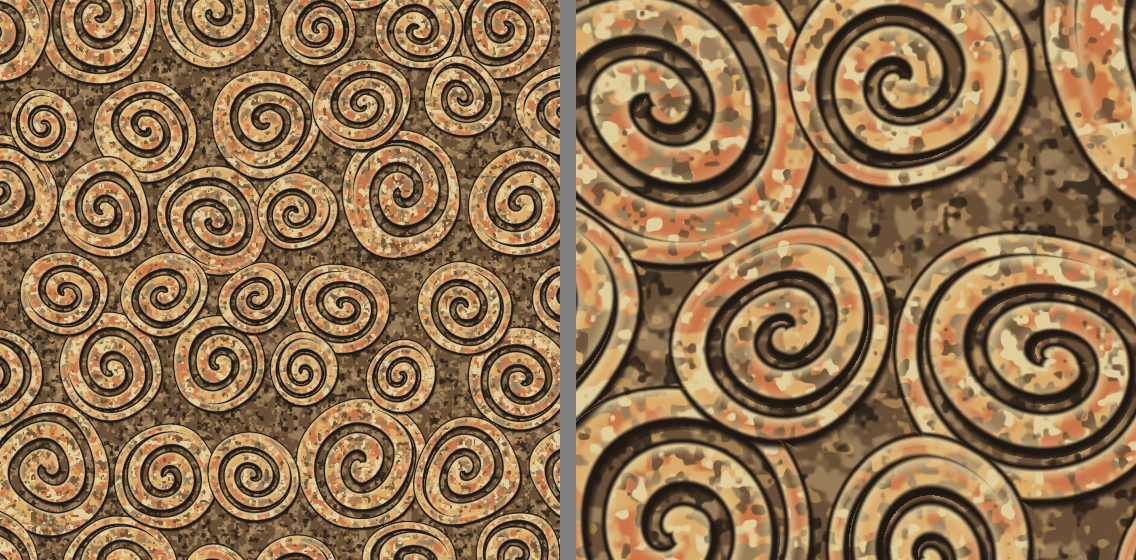
Left: the whole. Right: its middle third, enlarged.
A WebGL 1 fragment shader for this pattern:

```glsl
precision highp float;
uniform vec2 u_resolution;

// Lengths below are fractions of SPACING, which is a fraction of the canvas.
const float SPACING = 0.183;
const float SMALL = 0.34;       // smallest and largest wished disc radius
const float LARGE = 0.70;
const float PUSH = 0.5;         // how far big discs push their neighbours away
const float OVERLAP = 1.10;
const float WOBBLE = 0.11;
const float GROOVE = 0.41;      // share of the spiral pitch that is cut away
const float RIM = 0.85;         // inner radius of the closed outer ring
const float HEAD = 0.31;        // radius of the inner knob, in pitches
const float EDGE = 0.042;       // width of the worn bright edge
const float SHADE_THIN = 0.022;
const float SHADE_THICK = 0.06;
const float SOFT = 0.008;
const float GRAIN = 105.0;      // grains across the canvas
const vec2 LIGHT = vec2(-0.4, 0.92);
const float TAU = 6.28318;
const float ROW = 0.866;

const vec3 CREAM = vec3(0.88, 0.81, 0.61);
const vec3 GOLD = vec3(0.86, 0.67, 0.41);
const vec3 RUST = vec3(0.79, 0.46, 0.28);
const vec3 TAN = vec3(0.60, 0.49, 0.35);
const vec3 BROWN = vec3(0.41, 0.31, 0.21);
const vec3 DARK = vec3(0.12, 0.09, 0.07);

float hash(vec2 p) {
  vec3 q = fract(p.xyx * 0.1031);
  q += dot(q, q.yzx + 33.33);
  return fract((q.x + q.y) * q.z);
}

float noise(vec2 p) {
  vec2 i = floor(p), f = fract(p);
  f *= f * (3.0 - 2.0 * f);
  return mix(mix(hash(i), hash(i + vec2(1, 0)), f.x),
             mix(hash(i + vec2(0, 1)), hash(i + 1.0), f.x), f.y);
}

float grain(vec2 p) {
  return 0.65 * noise(p) + 0.35 * noise(p * 2.3 + 17.0);
}

// Hexagonal lattice: cell offsets, positions, sizes and pushed centres.
vec2 cellOffset(int k) {
  float n = float(k);
  return vec2(mod(n, 3.0), floor((n + 0.5) / 3.0)) - 1.0;
}
vec2 lattice(vec2 id) { return vec2(id.x + 0.5 * id.y, ROW * id.y); }
float wishedRadius(vec2 id) { return mix(SMALL, LARGE, hash(id + 11.0)); }

vec2 centre(vec2 id) {
  vec2 c = lattice(id);
  for (int k = 0; k < 9; k++) {
    vec2 o = cellOffset(k);
    if (abs(o.x - o.y) > 0.5) c -= PUSH * wishedRadius(id + o) * lattice(o);
  }
  return c;
}

// Disc as centre, radius and seed; it grows until it meets a neighbour.
vec4 disc(vec2 id) {
  vec2 c = centre(id);
  float wish = wishedRadius(id), radius = wish;
  for (int k = 0; k < 9; k++) {
    vec2 o = cellOffset(k);
    if (abs(o.x - o.y) > 0.5) {
      float share = wish / (wish + wishedRadius(id + o));
      radius = min(radius, OVERLAP * share * distance(c, centre(id + o)));
    }
  }
  return vec4(c, radius, hash(id + 57.0));
}

// Spiral relief: xy points to the raised side, z is the distance (raised > 0).
vec3 spiral(vec2 v, float radius, float seed) {
  float r = max(length(v), 0.001);
  vec2 radial = v / r;
  float pitch = radius / mix(2.1, 2.7, seed);
  float hand = fract(seed * 13.0) < 0.5 ? -1.0 : 1.0;
  float turn = fract(seed * 7.0);
  float u = fract(r / pitch - hand * atan(v.y, v.x) / TAU - turn);
  float slope = length(vec2(1.0 / pitch, 1.0 / (TAU * r)));
  vec3 s = vec3(radial * sign(u - 0.5), (abs(u - 0.5) - 0.5 * GROOVE) / slope);
  float a = hand * (0.3 - turn) * TAU;
  vec2 toHead = 0.3 * pitch * vec2(cos(a), sin(a)) - v;
  float knob = HEAD * pitch - length(toHead);
  if (knob > s.z) s = vec3(toHead / max(length(toHead), 0.001), knob);
  if (r - RIM * radius > s.z) s = vec3(radial, r - RIM * radius);
  if (radius - r < s.z) s = vec3(-radial, radius - r);
  return s;
}

float wallShade(float gap, vec2 toWall) {
  float width = mix(SHADE_THIN, SHADE_THICK, max(dot(toWall, LIGHT), 0.0));
  return 1.0 - smoothstep(0.3 * width, width, gap);
}

void main() {
  vec2 uv = gl_FragCoord.xy / u_resolution.y;
  vec2 p = uv / SPACING;
  p += WOBBLE * (vec2(noise(p * 1.7), noise(p * 1.7 + 31.0)) - 0.5);

  // Speckled stone for the raised parts and the floor
  vec2 g = uv * GRAIN;
  float pale = grain(g + 40.0), dull = grain(g * 0.9 + 90.0), pit = grain(g * 1.1 + 150.0);
  float warm = grain(g * 0.8) + 0.25 * (noise(uv * 9.0) - 0.5);
  vec3 stone = mix(RUST, GOLD, smoothstep(0.40, 0.62, warm));
  stone = mix(stone, TAN, smoothstep(0.57, 0.70, dull));
  stone = mix(stone, CREAM, smoothstep(0.59, 0.70, pale));
  stone = mix(stone, BROWN, 0.9 * smoothstep(0.63, 0.74, pit));
  vec3 ground = mix(BROWN, TAN, smoothstep(0.45, 0.68, dull));
  ground = mix(ground, GOLD, 0.5 * smoothstep(0.64, 0.76, pale));
  ground = mix(ground, DARK, 0.75 * smoothstep(0.58, 0.76, pit));

  // Nearby discs; the smallest one covering the point lies on top
  vec4 discs[9];
  vec4 top = vec4(0.0, 0.0, 1000.0, 0.0);
  for (int k = 0; k < 9; k++) {
    vec2 o = cellOffset(k);
    float row = floor(p.y / ROW + 0.5) + o.y;
    vec2 id = vec2(floor(p.x - 0.5 * row + 0.5) + o.x, row);
    discs[k] = vec4(-99.0, -99.0, 0.1, 0.0);
    if (distance(p, lattice(id)) < 1.15) discs[k] = disc(id);
    if (distance(p, discs[k].xy) < discs[k].z && discs[k].z < top.z) top = discs[k];
  }
  float gap = 100.0;
  vec2 toDisc = vec2(0.0);
  for (int k = 0; k < 9; k++) {
    vec2 v = discs[k].xy - p;
    float d = length(v) - discs[k].z;
    if (discs[k].z < top.z && d < gap) { gap = d; toDisc = normalize(v); }
  }

  // Carved disc, then the shade thrown by the next disc above
  vec3 color = ground;
  if (top.z < 100.0) {
    vec3 s = spiral(p - top.xy, top.z, top.w);
    float lit = 0.5 - 0.5 * dot(s.xy, LIGHT);
    float worn = (1.0 - smoothstep(0.0, EDGE, s.z)) * (0.3 + 0.5 * lit);
    color = mix(ground, DARK, wallShade(-s.z, s.xy));
    color = mix(color, mix(stone, CREAM, worn), smoothstep(-SOFT, SOFT, s.z));
  }
  color = mix(color, DARK, wallShade(gap * 1.3, toDisc));
  color = mix(color, stone, smoothstep(-SOFT, SOFT, -gap));
  gl_FragColor = vec4(color, 1.0);
}
```
